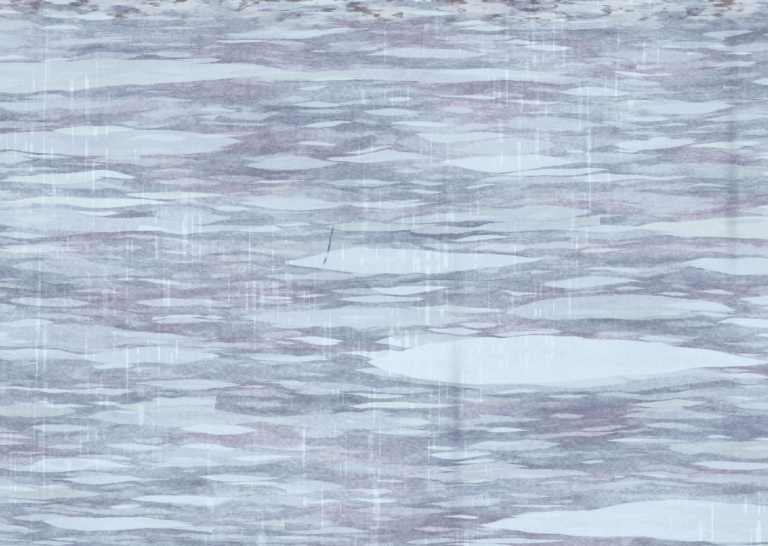
Reproduce this texture procedurally as a Shadertoy shader.

```glsl
// Weathered marble slab: pale flattened lenses in grey-violet banded stone.
// Stretched noise makes the bands; jittered cells scatter the lenses in four
// sizes; scratches, stains and a rough top edge are laid over them.

float hash(vec2 p) {
    return fract(sin(dot(p, vec2(127.1, 311.7))) * 43758.5453);
}

float noise(vec2 p) {
    vec2 i = floor(p), f = fract(p);
    f = f * f * (3.0 - 2.0 * f);
    return mix(mix(hash(i), hash(i + vec2(1, 0)), f.x),
               mix(hash(i + vec2(0, 1)), hash(i + vec2(1, 1)), f.x), f.y);
}

float fbm(vec2 p) {
    float sum = 0.0, amp = 0.53;
    for (int i = 0; i < 4; i++) {
        sum += amp * noise(p);
        p = p * 2.03 + 17.3;
        amp *= 0.5;
    }
    return sum;
}

// Coverage of one tapered lens with the given half-size
float lens(vec2 p, vec2 center, vec2 size, float lean) {
    vec2 q = (p - center) / size;
    float skew = q.x + lean * (1.0 - q.x * q.x);
    float profile = 1.0 - skew * skew;
    profile = sign(profile) * pow(abs(profile), 0.85);
    return smoothstep(-0.0016, 0.0024, (profile - abs(q.y)) * size.y);
}

// Blends one layer of scattered lenses into the tone; y holds the cream tint
vec2 scatterLenses(vec2 tone, vec2 p, vec2 cell, float density, float seed) {
    vec2 home = floor(p / cell);
    for (int j = -1; j <= 1; j++)
    for (int i = -1; i <= 1; i++) {
        vec2 id = home + vec2(i, j);
        vec2 key = id + seed;
        if (hash(key) > density) continue;
        vec2 jitter = vec2(hash(key + 3.7), hash(key + 9.2)) - 0.5;
        float large = hash(key + 21.4);
        vec2 size = cell * vec2(mix(0.3, 0.8, large), mix(0.16, 0.36, large * hash(key + 5.1)));
        float lean = 0.6 * (hash(key + 13.3) - 0.5);
        float cover = lens(p, (id + 0.5 + 0.8 * jitter) * cell, size, lean);
        float pale = hash(key + 33.8);
        vec2 fill = vec2(mix(0.68, 1.0, pale), 0.7 * step(0.86, hash(key + 41.6)));
        tone = mix(tone, fill, cover * mix(0.6, 0.92, pale));
    }
    return tone;
}

void mainImage(out vec4 fragColor, in vec2 fragCoord) {
    vec2 p = fragCoord / iResolution.y;

    // Gentle folds for the lenses, extra fraying for the ground
    vec2 fold = p;
    fold.y += 0.020 * (noise(p * vec2(2.5, 6.0)) - 0.5)
            + 0.010 * (noise(p * vec2(11.0, 32.0)) - 0.5)
            + 0.004 * (noise(p * vec2(38.0, 70.0)) - 0.5);
    fold.x += 0.025 * (noise(p * vec2(6.0, 40.0)) - 0.5);
    vec2 w = fold + vec2(0.02, 0.005) * (noise(p * vec2(50.0, 130.0)) - 0.5);

    // Banded ground with dark wisps and short pale threads
    float bands = fbm(w * vec2(3.5, 19.0)) - 0.5;
    float streaks = fbm(w * vec2(17.0, 85.0) + 40.0) - 0.5;
    float wisps = 1.0 - abs(2.0 * noise(w * vec2(7.0, 62.0) + 8.0) - 1.0);
    float threads = smoothstep(0.66, 0.80, noise(w * vec2(20.0, 125.0) + 61.0));
    vec2 tone = vec2(0.33 + 0.80 * bands + 0.60 * streaks, 0.0);
    tone.x += 0.22 * threads - 0.15 * smoothstep(0.78, 1.0, wisps);

    // Scattered lenses, large to small, then the few dominant ones
    tone = scatterLenses(tone, fold, vec2(0.40, 0.090), 0.42, 83.0);
    tone = scatterLenses(tone, fold, vec2(0.22, 0.052), 0.50, 57.0);
    tone = scatterLenses(tone, fold, vec2(0.13, 0.033), 0.50, 29.0);
    tone = scatterLenses(tone, fold, vec2(0.07, 0.019), 0.40, 11.0);
    tone = mix(tone, vec2(1.04, 0.0), 0.95 * lens(fold, vec2(1.04, 0.345), vec2(0.37, 0.043), 0.25));
    tone = mix(tone, vec2(0.94, 0.4), 0.85 * lens(fold, vec2(0.16, 0.865), vec2(0.39, 0.030), 0.2));
    tone = mix(tone, vec2(0.98, 0.0), 0.90 * lens(fold, vec2(1.24, 0.04), vec2(0.36, 0.038), -0.2));
    tone = mix(tone, vec2(1.00, 0.0), 0.90 * lens(fold, vec2(0.76, 0.527), vec2(0.23, 0.021), 0.2));
    float t = tone.x;
    float ground = 1.0 - smoothstep(0.5, 0.85, t);

    // Cloudy wear, wider contrast and crystal grain
    t += 0.26 * (fbm(p * vec2(3.5, 5.0) + 70.0) - 0.5);
    t = 0.52 + 1.08 * (t - 0.52);
    t += (0.08 + 0.22 * ground) * (noise(p * vec2(260.0, 310.0)) - 0.5);
    t += 0.14 * ground * (noise(p * vec2(110.0, 170.0) + 15.0) - 0.5);

    // Clusters of broken pale upright scratches and a long hairline
    float cluster = smoothstep(0.42, 0.8, noise(p * vec2(7.0, 4.0) + 5.0));
    float scratch = smoothstep(0.64, 0.90, noise(p * vec2(210.0, 11.0)))
                  * smoothstep(0.3, 0.65, noise(p * vec2(70.0, 75.0)));
    t += 0.27 * cluster * scratch;
    float hairline = abs(p.x - 0.055 - 0.03 * p.y - 0.006 * noise(p * 9.0));
    t += 0.24 * (1.0 - smoothstep(0.0005, 0.003, hairline)) * noise(p * vec2(3.0, 25.0));

    // Soft upright water stains
    float stain = exp(-pow((p.x - 0.835) / 0.012, 2.0)) * (1.0 - smoothstep(0.3, 0.65, p.y))
                + exp(-pow((p.x - 1.34) / 0.011, 2.0)) * smoothstep(0.3, 0.65, p.y);
    t -= 0.22 * stain * (0.4 + noise(p * vec2(30.0, 8.0)));

    // Stone colours: slate to ice, with rose ground and cream lenses
    vec3 color = mix(vec3(0.55, 0.595, 0.68), vec3(0.825, 0.885, 0.94), clamp(t, -0.2, 1.12));
    float rose = smoothstep(0.42, 0.75, fbm(w * vec2(4.5, 24.0) + 23.0));
    color += vec3(0.030, -0.010, -0.004) * rose * ground;
    color += vec3(0.005, 0.0, -0.04) * tone.y;

    // Chipped top edge with rusty pits
    float edge = smoothstep(0.935, 0.985, p.y + 0.06 * (fbm(p * vec2(5.0, 15.0)) - 0.5));
    float chips = fbm(p * vec2(22.0, 65.0) + 31.0);
    color = mix(color, vec3(0.84, 0.87, 0.90), 0.7 * edge * smoothstep(0.4, 0.6, chips));
    float pits = smoothstep(0.52, 0.76, fbm(p * vec2(45.0, 110.0) + 90.0));
    color = mix(color, vec3(0.42, 0.38, 0.40), 0.7 * edge * pits);

    // Short slanted blue scrape, worn through in places
    float scrape = abs(p.x - 0.60 - 0.25 * (p.y - 0.55) - 0.004 * noise(p * 60.0));
    float reach = (1.0 - smoothstep(0.025, 0.045, abs(p.y - 0.55))) * noise(p * vec2(20.0, 90.0));
    color = mix(color, vec3(0.36, 0.46, 0.65), 0.8 * reach * (1.0 - smoothstep(0.0005, 0.003, scrape)));

    fragColor = vec4(clamp(color, 0.0, 1.0), 1.0);
}
```
